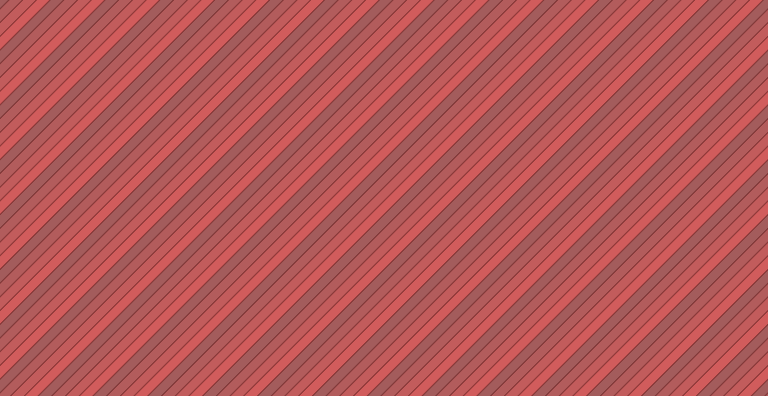
A WebGL 2 fragment shader for this pattern:

```glsl
#version 300 es
precision highp float;

uniform vec2 u_resolution;
out vec4 outColor;

// Lengths are in canvas widths
const float REPEATS_ACROSS = 14.0;
const float OFFSET = 0.0652;      // first repeat along the top edge
const int STRIPES = 4;            // stripes in each repeat
const float LINE_WIDTH = 0.00083;

const vec3 DARK = vec3(0.64, 0.36, 0.36);
const vec3 BRIGHT = vec3(0.82, 0.36, 0.36);
const vec3 LINE = vec3(0.36, 0.10, 0.10);

// Signed distance from x to the nearest point of a repeating row
float signedRepeat(float x, float center, float period) {
    return (fract((x - center) / period + 0.5) - 0.5) * period;
}

// Share of a pixel footprint that lies inside a band of the given width
float bandCoverage(float d, float width, float footprint) {
    float from = clamp(d - 0.5 * footprint, -0.5 * width, 0.5 * width);
    float to = clamp(d + 0.5 * footprint, -0.5 * width, 0.5 * width);
    return (to - from) / footprint;
}

// Each repeat climbs in even steps from dark to bright
vec3 stripeColor(float x, float period, float footprint) {
    float width = period / float(STRIPES);
    vec3 color = vec3(0.0);
    for (int i = 0; i < STRIPES; i++) {
        vec3 shade = mix(DARK, BRIGHT, float(i) / float(STRIPES - 1));
        float d = signedRepeat(x, (float(i) + 0.5) * width, period);
        color += shade * bandCoverage(d, width, footprint);
    }
    return color;
}

void main() {
    vec2 p = gl_FragCoord.xy / u_resolution.x;
    float top = u_resolution.y / u_resolution.x;
    float footprint = 1.25 / u_resolution.x;

    // Position across the 45 degree stripes, from the top left corner
    float x = (p.x + top - p.y - OFFSET) * inversesqrt(2.0);
    float period = inversesqrt(2.0) / REPEATS_ACROSS;

    vec3 color = stripeColor(x, period, footprint);

    // Thin seams between the stripes
    float seam = signedRepeat(x, 0.0, period / float(STRIPES));
    color = mix(color, LINE, bandCoverage(seam, LINE_WIDTH, footprint));

    outColor = vec4(color, 1.0);
}
```
